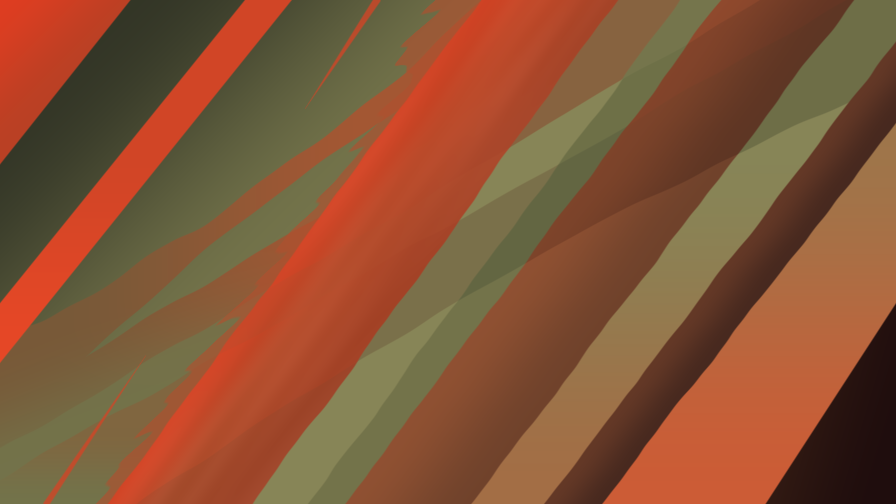
This background is drawn by a Shadertoy shader. Its source:

```glsl
// Slanted paint stripes in red, olive and brown, crossed by shallow washes.
// Each stripe covers everything right of a slanted edge, laid left to right;
// gradient noise wavers the edges and adds dry-brush streaks.

#define WOBBLE 0.008      // waver of the painted edges
#define WOBBLE_FREQ 8.0   // waves per canvas height
#define STREAK 0.035      // strength of the brush streaks
#define RED vec3(0.82, 0.27, 0.15)
#define RUST vec3(0.69, 0.31, 0.18)
#define BROWN vec3(0.50, 0.28, 0.18)
#define OLIVE vec3(0.45, 0.45, 0.29)
#define LIGHT_OLIVE vec3(0.53, 0.52, 0.34)
#define DARK_OLIVE vec3(0.20, 0.21, 0.15)

vec2 gradientAt(vec2 cell) {
    float h = fract(sin(dot(cell, vec2(127.1, 311.7))) * 43758.5);
    return vec2(cos(6.2832 * h), sin(6.2832 * h));
}

float gradientNoise(vec2 p) {
    vec2 i = floor(p), f = p - i;
    vec2 u = f * f * f * (f * (f * 6.0 - 15.0) + 10.0);
    vec2 e = vec2(1.0, 0.0);
    float low = mix(dot(gradientAt(i), f),
                    dot(gradientAt(i + e), f - e), u.x);
    float high = mix(dot(gradientAt(i + e.yx), f - e.yx),
                     dot(gradientAt(i + 1.0), f - 1.0), u.x);
    return mix(low, high, u.y);
}

// Antialiased coverage of the positive side
float cover(float d) {
    float aa = 1.0 / iResolution.y;
    return smoothstep(-aa, aa, d);
}

// Signed distance right of the edge through x = top and x = bottom
float slant(vec2 p, float top, float bottom, float wobble) {
    float wave = gradientNoise(vec2(p.y * WOBBLE_FREQ, top * 37.0));
    wave += 0.4 * gradientNoise(vec2(p.y * WOBBLE_FREQ * 3.0, top * 53.0));
    return 0.8 * (p.x - mix(bottom, top, p.y) - wobble * wave);
}

// Thin stroke narrowing from base to tip
float spike(vec2 p, vec2 base, vec2 tip, float halfWidth) {
    vec2 axis = tip - base;
    float h = clamp(dot(p - base, axis) / dot(axis, axis), 0.0, 1.0);
    return cover(halfWidth * (1.0 - h) - length(p - base - h * axis));
}

// Colours above, inside, between and below the shallow washes
vec3 washes(vec3 masks, vec3 above, vec3 band, vec3 between, vec3 below) {
    vec3 c = mix(above, band, masks.x);
    c = mix(c, between, masks.y);
    return mix(c, below, masks.z);
}

void mainImage(out vec4 fragColor, in vec2 fragCoord) {
    vec2 p = fragCoord / iResolution.y;
    float x = p.x, y = p.y;
    float along = dot(p, vec2(0.6, 0.8)), across = dot(p, vec2(0.8, -0.6));
    float streak = gradientNoise(vec2(across * 26.0, along * 2.0));
    float ripple = 0.008 * gradientNoise(vec2(x * 9.0, 4.5));

    // Shallow washes shared by several stripes
    vec3 under = vec3(cover(0.108 + 0.592 * x + ripple - y),
                      cover(0.050 + 0.565 * x - ripple - y),
                      cover(-0.194 + 0.731 * x - 0.0845 * x * x + ripple - y));

    // Olive ground with a forked brown wisp
    float depth = smoothstep(0.25, 1.05, x + 1.0 - y);
    vec3 c = mix(DARK_OLIVE, OLIVE, depth);
    float wispTop = cover(0.329 + 0.46 * x + 0.25 * x * x + 2.0 * ripple - y);
    float fork = max(cover(y - 0.111 - 1.09 * x + 0.31 * x * x + ripple),
                     cover(0.195 + 0.59 * x + ripple - y));
    vec3 wisp = mix(vec3(0.47, 0.35, 0.22), vec3(0.64, 0.34, 0.20),
                    smoothstep(0.1, 0.75, x));
    wisp = mix(OLIVE, wisp, smoothstep(0.0, 0.3, y - 0.4 * x));
    c = mix(c, wisp, wispTop * fork);
    c = mix(c, OLIVE, 0.85 * under.x);
    vec3 lowWash = mix(OLIVE, vec3(0.50, 0.40, 0.25), smoothstep(0.0, 0.15, y));
    c = mix(c, lowWash, under.y);

    // Straight red stripe, corner and fine spikes
    float stripe = cover(slant(p, 0.486, -0.322, 0.0))
                 * cover(-slant(p, 0.579, -0.225, 0.0));
    c = mix(c, mix(vec3(0.90, 0.28, 0.15), RED, smoothstep(0.3, 0.7, y)), stripe);
    vec3 corner = mix(vec3(0.87, 0.24, 0.13), vec3(0.73, 0.25, 0.14),
                      smoothstep(0.0, 0.3, x + 1.0 - y));
    c = mix(c, corner, cover(-slant(p, 0.259, -0.535, 0.0)));
    c = mix(c, RED, 0.8 * spike(p, vec2(0.748, 1.0), vec2(0.606, 0.785), 0.007));
    c = mix(c, RED, 0.8 * spike(p, vec2(0.092, 0.0), vec2(0.289, 0.294), 0.006));

    // Broad red band with a ragged, dry left edge
    float bandEdge = slant(p, 0.954, 0.213, WOBBLE);
    float bristle = gradientNoise(vec2(across * 9.0, (y - 0.7 * x) * 45.0));
    float fringe = 0.022 + 0.045 * smoothstep(0.82, 0.92, y) + 0.03 * bristle;
    c = mix(c, RUST, 0.65 * cover(bandEdge + fringe));
    vec3 band = mix(RED, RUST, smoothstep(0.0, 0.10, bandEdge) * (1.0 - 0.5 * y));
    band = mix(band, vec3(0.65, 0.27, 0.16), smoothstep(0.08, 0.22, bandEdge));
    band = washes(under, band, mix(band, RUST, 0.25), band, mix(band, BROWN, 0.2));
    c = mix(c, band + STREAK * streak, cover(bandEdge));

    // Olive pair: light left half, deeper right half
    vec3 tan_ = washes(under, vec3(0.53, 0.39, 0.25), LIGHT_OLIVE,
                       vec3(0.48, 0.44, 0.29), LIGHT_OLIVE);
    c = mix(c, tan_, cover(slant(p, 1.227, 0.502, WOBBLE)));
    vec3 deep = washes(under, vec3(0.46, 0.46, 0.30), vec3(0.43, 0.44, 0.28),
                       vec3(0.39, 0.40, 0.26), OLIVE);
    c = mix(c, deep, cover(slant(p, 1.350, 0.611, WOBBLE)));

    // Brown band, redder on its left side
    float brownEdge = slant(p, 1.431, 0.685, WOBBLE);
    vec3 brown = washes(under, vec3(0.50, 0.25, 0.16), vec3(0.45, 0.23, 0.15),
                        vec3(0.43, 0.23, 0.15), BROWN);
    brown += mix(vec3(0.06, 0.035, 0.015), vec3(-0.06, -0.02, -0.01),
                 smoothstep(0.0, 0.2, brownEdge));
    c = mix(c, brown, cover(brownEdge));

    // Olive to tan, dark brown, orange, then the near-black corner
    vec3 sand = mix(vec3(0.64, 0.43, 0.27), LIGHT_OLIVE, smoothstep(0.0, 0.7, y));
    sand = mix(vec3(0.43, 0.43, 0.28), sand, under.z);
    c = mix(c, sand, cover(slant(p, 1.694, 0.935, WOBBLE)));
    float darkEdge = slant(p, 1.840, 1.079, WOBBLE);
    vec3 dark = mix(vec3(0.39, 0.22, 0.15), vec3(0.28, 0.16, 0.12),
                    smoothstep(0.0, 0.09, darkEdge));
    c = mix(c, dark, cover(darkEdge));
    vec3 orange = mix(vec3(0.80, 0.36, 0.21), vec3(0.62, 0.46, 0.29),
                      smoothstep(0.0, 0.75, y));
    c = mix(c, orange, cover(slant(p, 1.965, 1.194, WOBBLE)));
    vec3 night = mix(vec3(0.22, 0.12, 0.08), vec3(0.12, 0.05, 0.05),
                     smoothstep(1.4, 1.75, x - 0.3 * y));
    c = mix(c, night, cover(slant(p, 2.169, 1.519, 0.0)));

    fragColor = vec4(c, 1.0);
}
```
